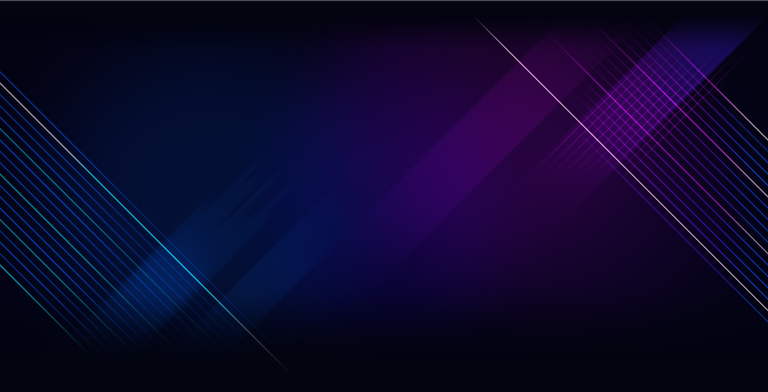
Give the GLSL for this background, as a Shadertoy shader.

```glsl
// Dark navy and violet backdrop with crossing diagonal bands and fine neon lines.

const float SPACING = 0.029;   // gap between neighbouring lines
const float LINE_WIDTH = 0.0012;

const vec3 NIGHT   = vec3(0.010, 0.010, 0.075);
const vec3 EDGE    = vec3(0.008, 0.014, 0.058);
const vec3 BLUE    = vec3(0.03, 0.23, 0.62);
const vec3 CYAN    = vec3(0.04, 0.66, 0.62);
const vec3 MAGENTA = vec3(0.54, 0.05, 0.54);
const vec3 INDIGO  = vec3(0.17, 0.05, 0.55);
const vec3 CREAM   = vec3(0.66, 0.62, 0.54);

float hash(float n) {
    n = fract(n * 0.1031);
    n *= n + 33.33;
    return fract(n * (n + n));
}

// Soft elliptical light, 1 at its centre.
float glow(vec2 p, vec2 centre, vec2 radius) {
    vec2 q = (p - centre) / radius;
    return exp(-dot(q, q));
}

// Elliptical light with a flat middle and a quicker fall.
float pool(vec2 p, vec2 centre, vec2 radius) {
    vec2 q = (p - centre) / radius;
    float r = dot(q, q);
    return exp(-r * r);
}

// 1 between lo and hi, with softened borders.
float band(float v, float lo, float hi, float soft) {
    return smoothstep(lo - soft, lo + soft, v) * (1.0 - smoothstep(hi - soft, hi + soft, v));
}

// Index of the nearest line in a bounded, evenly spaced set.
float lineIndex(float v, float first, float gap, float count) {
    return clamp(floor((v - first) / gap + 0.5), 0.0, count - 1.0);
}

// Coverage of a thin diagonal line at the given offset.
float thinLine(float v, float offset, float px) {
    float dist = abs(v - offset) * 0.7071;
    return 1.0 - smoothstep(0.0, LINE_WIDTH + px * 0.75, dist);
}

vec3 backdrop(vec2 p) {
    vec3 col = NIGHT;
    col += vec3(0.00, 0.048, 0.130) * pool(p, vec2(0.53, 0.49), vec2(0.43, 0.40));
    col += vec3(0.01, 0.000, 0.100) * pool(p, vec2(0.98, 0.46), vec2(0.30, 0.42));
    col += vec3(0.09, 0.000, 0.085) * pool(p, vec2(1.27, 0.74), vec2(0.44, 0.42));
    col += vec3(0.05, 0.000, 0.080) * pool(p, vec2(1.42, 0.48), vec2(0.46, 0.34));
    return col;
}

// Wide translucent beams rising to the right; s and d are the diagonals.
vec3 beams(vec2 p, float s, float d, float px) {
    float soft = px + 0.002;
    vec3 col = vec3(0.0);
    float violet = band(d, 0.480, 0.690, soft);
    col += vec3(0.075, 0.0, 0.075) * violet * glow(p, vec2(1.32, 0.72), vec2(0.26, 0.30));
    col += vec3(0.015, 0.0, 0.03) * violet * glow(p, vec2(1.04, 0.46), vec2(0.20, 0.22));
    float indigo = band(d, 0.785, 1.0, soft);
    col += vec3(0.06, 0.03, 0.24) * indigo * glow(p, vec2(1.84, 0.88), vec2(0.20, 0.22));
    col += vec3(0.08, 0.0, 0.11) * indigo * glow(p, vec2(1.60, 0.72), vec2(0.20, 0.20));
    float azure = band(d, 0.328, 0.48, soft) * (1.0 - smoothstep(1.35 - soft, 1.35 + soft, s));
    col += vec3(0.0, 0.035, 0.07) * azure * glow(p, vec2(0.64, 0.28), vec2(0.22, 0.22));
    // Ragged strips with varying upper ends
    float strip = floor(d / 0.016);
    float top = 1.08 + 0.30 * hash(strip + 41.0);
    float ragged = band(d, 0.035, 0.25, soft) * (1.0 - smoothstep(top - 0.15, top, s));
    col += vec3(0.0, 0.022, 0.045) * ragged * glow(p, vec2(0.48, 0.38), vec2(0.36, 0.38));
    col += vec3(0.0, 0.055, 0.13) * band(d, 0.04, 0.24, 0.03)
         * glow(p, vec2(0.40, 0.27), vec2(0.15, 0.15));
    return col;
}

// Blue and cyan lines falling from the left border.
vec3 leftLines(vec2 p, float s, float px) {
    float id = lineIndex(s, 0.324, SPACING, 18.0);
    float lead = 1.0 - step(0.5, abs(id - 16.0));
    float accent = 1.0 - step(0.5, mod(id, 4.0));
    float lit = glow(p, vec2(0.28, 0.42), vec2(0.38, 0.40));
    vec3 tint = mix(BLUE, CYAN, accent * mix(0.7, 1.0, lit));
    tint *= 0.65 + 0.35 * hash(id + 7.0);
    vec3 leadTint = mix(CREAM, CYAN, smoothstep(0.17, 0.24, p.x));
    leadTint = mix(leadTint, CREAM * 0.4, smoothstep(0.52, 0.64, p.x));
    tint = mix(tint, leadTint, lead);
    float fade = mix(smoothstep(0.06, 0.32, p.y), smoothstep(0.02, 0.18, p.y), lead);
    fade *= mix(1.0 - 0.65 * smoothstep(0.12, 0.45, p.x), 1.0, lead);
    return tint * fade * thinLine(s, 0.324 + id * SPACING, px);
}

// Magenta lines turning blue toward the right border.
vec3 rightLines(vec2 p, float s, float px) {
    float id = lineIndex(s, 2.138, SPACING, 17.0);
    float lead = 1.0 - step(0.5, abs(id - 1.0));
    float accent = 1.0 - step(0.5, mod(id + 4.0, 5.0));
    float edge = smoothstep(1.80, 1.94, p.x);
    vec3 rose = MAGENTA * mix(0.6, 1.15, accent);
    vec3 tint = mix(INDIGO, rose, max(accent, glow(p, vec2(1.65, 0.75), vec2(0.22, 0.25))));
    tint = mix(tint, mix(BLUE, CREAM, accent), edge);
    tint *= 0.65 + 0.35 * hash(id + 23.0);
    tint = mix(tint, CREAM, lead);
    float fade = 1.0 - smoothstep(mix(0.72, 0.86, lead), 0.97, p.y);
    fade *= mix(smoothstep(1.42, 1.66, p.x + 0.12 * accent), 1.0, lead);
    return tint * fade * thinLine(s, 2.138 + id * SPACING, px);
}

// Faint lines crossing the magenta set.
vec3 crossLines(vec2 p, float d, float px) {
    float id = lineIndex(d, 0.80, 0.027, 10.0);
    float fade = band(p.y, 0.60, 0.82, 0.10) * smoothstep(1.28, 1.45, p.x);
    return MAGENTA * 0.28 * fade * thinLine(d, 0.80 + id * 0.027, px);
}

void mainImage(out vec4 fragColor, in vec2 fragCoord) {
    float px = 1.0 / iResolution.y;
    vec2 p = fragCoord * px;
    float s = p.x + p.y, d = p.x - p.y;
    vec3 col = backdrop(p) + beams(p, s, d, px);
    // Dark upper and lower margins
    float margin = smoothstep(0.04, 0.28, p.y) * (1.0 - smoothstep(0.86, 0.98, p.y));
    col = mix(EDGE, col, margin);
    col += leftLines(p, s, px) + rightLines(p, s, px) + crossLines(p, d, px);
    // Pale hairline along the top border
    col += 0.35 * (1.0 - smoothstep(0.0, 0.0035 + px * 0.5, 1.0 - p.y));
    fragColor = vec4(col, 1.0);
}
```
